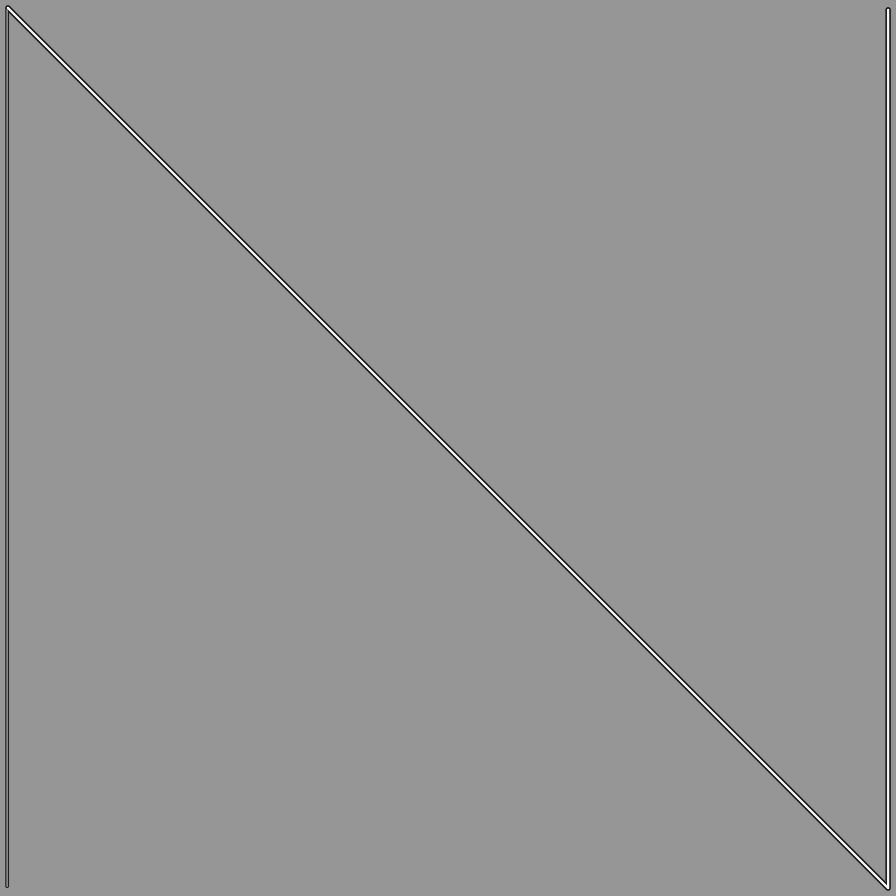
Reproduce this background procedurally as a Shadertoy shader.

```glsl
// Three outlined strokes on flat grey: a thin left upright, a diagonal
// falling from upper left to lower right, and a right upright.
// Each is a segment distance field with a soft dark rim and a pale core.

const vec3 GREY = vec3(0.588);
const vec3 RIM = vec3(0.06);
const vec3 CORE = vec3(0.97);

float segmentDistance(vec2 p, vec2 a, vec2 b) {
    vec2 ab = b - a;
    float t = clamp(dot(p - a, ab) / dot(ab, ab), 0.0, 1.0);
    return length(p - a - ab * t);
}

// Smooth coverage of a band of the given half width
float coverage(float dist, float halfWidth, float pixel) {
    return smoothstep(-0.65, 0.65, (halfWidth - dist) / pixel);
}

// Rims are blended first so that the cores join cleanly at the corners
void mainImage(out vec4 fragColor, in vec2 fragCoord) {
    float side = min(iResolution.x, iResolution.y);
    float pixel = 1.0 / side;
    vec2 p = (fragCoord - 0.5 * iResolution.xy) / side + 0.5;

    vec2 topLeft = vec2(0.0088, 0.9912);
    vec2 bottomRight = vec2(0.9912, 0.0088);

    float left = segmentDistance(p, vec2(0.0080, 0.0110), vec2(0.0080, 0.9890));
    float diagonal = segmentDistance(p, topLeft, bottomRight);
    float right = segmentDistance(p, bottomRight, vec2(0.9912, 0.9890));
    float bold = min(diagonal, right);

    float rim = max(0.9 * coverage(left, 0.0021, pixel), coverage(bold, 0.0030, pixel));
    float core = max(0.55 * coverage(left, 0.0008, pixel), coverage(bold, 0.0013, pixel));

    vec3 color = mix(GREY, RIM, rim);
    color = mix(color, CORE, core);
    fragColor = vec4(color, 1.0);
}
```
